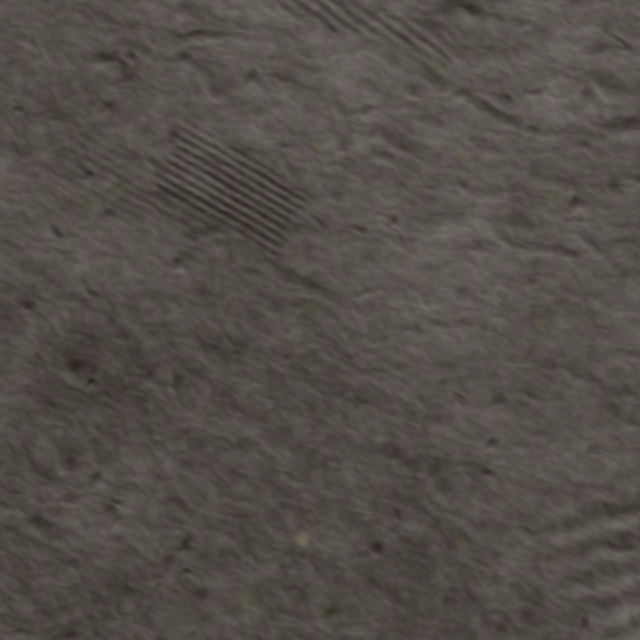
A WebGL 2 fragment shader for this texture:

```glsl
#version 300 es
precision highp float;
// Trampled grey-brown mud: slanting layers of stretched gradient noise give the
// ground, scattered crescents and pits give the dents, and masked waves give
// the tread prints and the ripples.

uniform vec2 u_resolution;
out vec4 fragColor;

vec2 hash2(vec2 cell) {
  uvec2 h = uvec2(ivec2(cell) + 4096) * uvec2(1597u, 3449u);
  uint n = (h.x ^ h.y) * 747796405u + 289133u;
  n = ((n >> 15u) ^ n) * 277803737u;
  n = ((n >> 13u) ^ n) * 668265263u;
  n ^= n >> 16u;
  return vec2(n & 65535u, n >> 16u) / 65535.0;
}

float cornerSlope(vec2 cell, vec2 offset) {
  float a = 6.2832 * hash2(cell).x;
  return dot(vec2(cos(a), sin(a)), offset);
}

// Gradient noise, about -0.7 to 0.7
float gnoise(vec2 p) {
  vec2 i = floor(p), f = p - i;
  vec2 u = f * f * f * (f * (f * 6.0 - 15.0) + 10.0);
  vec2 e = vec2(1.0, 0.0);
  return mix(mix(cornerSlope(i, f), cornerSlope(i + e.xy, f - e.xy), u.x),
             mix(cornerSlope(i + e.yx, f - e.yx), cornerSlope(i + 1.0, f - 1.0), u.x), u.y);
}

float fbm(vec2 p) {
  float sum = 0.0, amp = 1.0;
  for (int k = 0; k < 4; k++) {
    sum += amp * gnoise(p);
    p = mat2(1.6, 0.5, -0.5, 1.6) * p + 17.3;
    amp *= 0.65;
  }
  return sum;
}

// Coordinates along and across a direction
vec2 turn(vec2 p, float a) {
  return vec2(cos(a) * p.x + sin(a) * p.y, cos(a) * p.y - sin(a) * p.x);
}

// Scattered crescents: a shaded hollow with a paler rim below it
float dents(vec2 p, float cells, float share, vec2 size) {
  vec2 home = floor(p * cells);
  float sum = 0.0;
  for (int y = -1; y <= 1; y++)
    for (int x = -1; x <= 1; x++) {
      vec2 cell = home + vec2(x, y);
      vec2 place = hash2(cell + 71.0), kind = hash2(cell + 307.0);
      vec2 d = turn(p * cells - cell - place, -0.6 + 0.7 * kind.y);
      d /= size * (0.6 + 0.7 * place.yx);
      d.y += (kind.y - 0.3) * 0.7 * d.x * d.x;
      float hollow = exp(-d.y * d.y * (d.y > 0.0 ? 2.5 : 0.9));
      float rim = exp(-3.0 * (d.y + 1.7) * (d.y + 1.7));
      sum += step(kind.x, share) * exp(-d.x * d.x) * (0.6 * rim - hollow);
    }
  return sum;
}

// Soft-edged slanted patch
float patchMask(vec2 p, vec2 centre, float a, vec2 halfSize, float soft) {
  vec2 d = abs(turn(p - centre, a)) - halfSize;
  return smoothstep(soft, -soft, max(d.x, d.y));
}

// Ridges running along direction a
float ridges(vec2 p, float a, float spacing) {
  return sin(6.2832 * turn(p, a).y / spacing);
}

void main() {
  vec2 p = gl_FragCoord.xy / u_resolution;
  vec2 warp = vec2(gnoise(p * 13.0 + 5.0), gnoise(p * 13.0 + 41.0));
  vec2 w = p + 0.014 * warp + 0.005 * vec2(gnoise(p * 45.0), gnoise(p * 45.0 + 9.0));

  // The upper and right-hand ground is paler and more trodden
  float trodden = smoothstep(-0.25, 0.35, dot(p - 0.5, vec2(0.5, 0.75)) + 0.3 * gnoise(p * 4.0));
  float tone = 0.289 + 0.052 * trodden + 0.046 * fbm(p * vec2(3.5, 5.0) + 3.0);

  // Slanting smears, fine crumbs and faint grain
  float steep = fbm(turn(w, -0.6) * vec2(16.0, 36.0));
  float level = fbm(turn(w, -0.17) * vec2(12.0, 38.0) + 60.0);
  tone += 0.058 * mix(steep, level, trodden);
  tone += 0.05 * gnoise(turn(w, -0.4) * vec2(45.0, 95.0));
  tone += 0.026 * gnoise(turn(p, -0.5) * vec2(85.0, 145.0));

  // Tread prints and ripples; dents fade out inside the prints
  float mainTread = patchMask(w, vec2(0.36, 0.705), -0.5, vec2(0.11, 0.056), 0.018);
  float smear = patchMask(w, vec2(0.22, 0.7), -0.45, vec2(0.13, 0.05), 0.05);
  float topTread = patchMask(w, vec2(0.57, 0.965), -0.3, vec2(0.14, 0.022), 0.02);
  float ripple = patchMask(w, vec2(0.98, 0.1), 0.25, vec2(0.08, 0.13), 0.07);
  vec2 bent = p + 0.002 * warp;
  tone += mainTread * (0.055 * ridges(bent, -0.53, 0.0135) - 0.045);
  tone += smear * (0.018 * ridges(bent, -0.5, 0.014) - 0.02);
  tone += topTread * (0.055 * ridges(bent, -0.65, 0.018) - 0.025);
  tone += ripple * 0.045 * ridges(w, 0.27, 0.046);

  float clearGround = 1.0 - max(mainTread, topTread);
  float marks = dents(w, 7.0, 0.65, vec2(0.34, 0.09)) * (0.015 + 0.075 * trodden);
  marks += dents(w + 0.37, 15.0, 0.5, vec2(0.32, 0.13)) * (0.025 + 0.04 * trodden);
  marks += dents(w + 0.71, 19.0, 0.14, vec2(0.22, 0.18)) * 0.09;
  tone += marks * clearGround;

  // Warm grey with weak olive and plum mottling, and one pale pebble
  float mottle = gnoise(w * 24.0 + 80.0) + 0.8 * gnoise(w * 52.0 + 30.0);
  tone = clamp(tone, 0.13, 0.46);
  vec3 colour = tone + vec3(0.021, 0.0, -0.024);
  colour += mottle * vec3(-0.003, 0.008, -0.019);
  float pebble = smoothstep(0.017, 0.003, length((w - vec2(0.474, 0.156)) * vec2(1.0, 0.8)));
  colour = mix(colour, vec3(0.47, 0.45, 0.36), 0.65 * pebble);
  fragColor = vec4(colour, 1.0);
}
```
